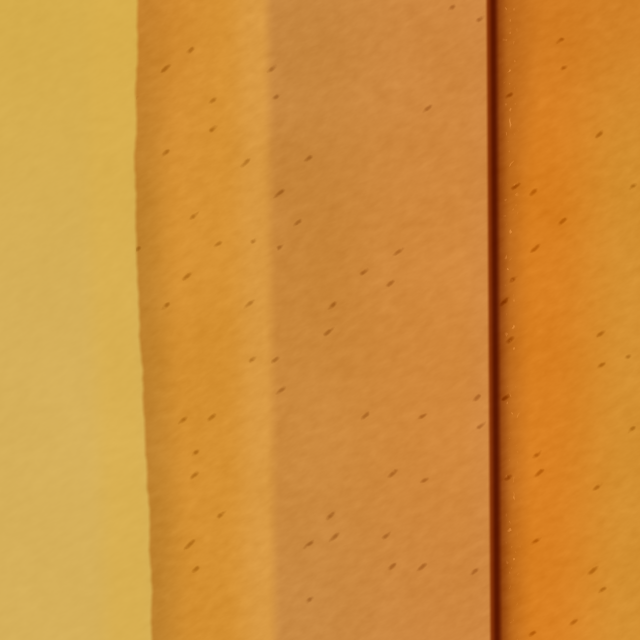
This texture is drawn by a three.js fragment shader. Its source:

```glsl
varying vec2 vUv;

vec2 gradientAt(vec2 cell) {
  vec2 h = vec2(dot(cell, vec2(127.1, 311.7)), dot(cell, vec2(269.5, 183.3)));
  return fract(sin(h) * 43758.5) * 2.0 - 1.0;
}

float gradientNoise(vec2 p) {
  vec2 i = floor(p), f = fract(p);
  vec2 u = f * f * f * (f * (f * 6.0 - 15.0) + 10.0);
  float low = mix(dot(gradientAt(i), f),
                  dot(gradientAt(i + vec2(1, 0)), f - vec2(1, 0)), u.x);
  float high = mix(dot(gradientAt(i + vec2(0, 1)), f - vec2(0, 1)),
                   dot(gradientAt(i + 1.0), f - 1.0), u.x);
  return mix(low, high, u.y);
}

float fbm(vec2 p) {
  float sum = 0.0, weight = 0.5;
  for (int i = 0; i < 4; i++) {
    sum += weight * gradientNoise(p);
    p = mat2(1.6, 1.2, -1.2, 1.6) * p + 7.3;
    weight *= 0.55;
  }
  return sum;
}

// Sparse slanted pits in the plaster, one candidate per cell
float pits(vec2 p) {
  vec2 cell = floor(p);
  vec2 rnd = gradientAt(cell + 31.0);
  vec2 d = fract(p) - 0.5 - rnd * 0.25;
  d = vec2(d.x * 0.8 + d.y * 0.6, d.y * 0.8 - d.x * 0.6);
  return step(0.55, gradientAt(cell + 9.0).x) * smoothstep(0.16, 0.02, length(d * vec2(0.7, 1.5)));
}

void main() {
  float x = vUv.x, y = vUv.y;
  float wobble = gradientNoise(vec2(3.0, y * 18.0)) * 0.004
               + gradientNoise(vec2(8.0, y * 60.0)) * 0.002;
  float leftEdge = 0.237 - 0.026 * smoothstep(0.0, 0.75, y) + 0.004 * smoothstep(0.7, 1.0, y) + wobble;
  float ridge = 0.412 - 0.012 * y;
  float seam = 0.768 - 0.006 * y;

  // Pale left panel
  vec3 pale = mix(vec3(0.84, 0.69, 0.35), vec3(0.84, 0.68, 0.30), smoothstep(0.45, 1.0, y));
  pale = mix(pale, vec3(0.86, 0.69, 0.30), 0.6 * smoothstep(0.06, 0.015, abs(x - leftEdge + 0.035)));

  // Orange strip, shaded beside the pale edge
  float inside = x - leftEdge;
  vec3 strip = mix(vec3(0.75, 0.51, 0.18), vec3(0.84, 0.57, 0.20), smoothstep(0.0, 0.07, inside));
  strip = mix(strip, vec3(0.80, 0.51, 0.18), 0.5 * smoothstep(0.6, 1.0, y) * smoothstep(0.16, 0.02, inside));
  strip = mix(strip, vec3(0.85, 0.60, 0.26), smoothstep(ridge - 0.06, ridge, x));

  // Tan middle panel
  vec3 tan1 = mix(vec3(0.79, 0.53, 0.23), vec3(0.82, 0.53, 0.23), smoothstep(0.43, 0.72, x));
  tan1 += vec3(-0.005, 0.005, 0.025) * (smoothstep(0.5, 1.0, y) + smoothstep(0.35, 0.0, y));
  tan1 = mix(tan1, vec3(0.82, 0.54, 0.27), 0.6 * smoothstep(seam - 0.05, seam - 0.005, x));

  // Right panel, with a glow beyond the shadow of the seam
  vec3 right = mix(vec3(0.85, 0.50, 0.13), vec3(0.83, 0.56, 0.19), smoothstep(0.85, 0.99, x));
  right = mix(right, vec3(0.81, 0.48, 0.14), 0.7 * smoothstep(0.72, 1.0, y));
  float away = x - seam;
  float reach = 0.055 + 0.025 * smoothstep(0.6, 1.0, y);
  vec3 shadow = mix(vec3(0.58, 0.27, 0.06), vec3(0.72, 0.40, 0.11), smoothstep(0.012, 0.035, away));
  right = mix(shadow, right, smoothstep(0.015, reach + 0.015, away));

  vec3 color = mix(pale, strip, smoothstep(-0.004, 0.004, inside));
  color = mix(color, tan1, smoothstep(ridge + 0.005, ridge + 0.03, x));
  color = mix(color, right, smoothstep(-0.002, 0.003, away));

  // Dark seam: crisp left side, softer right side
  float groove = smoothstep(-0.005, 0.002, away) * smoothstep(0.019, 0.009, away);
  vec3 grooveColor = mix(vec3(0.53, 0.20, 0.03), vec3(0.36, 0.09, 0.0), smoothstep(0.0, 0.008, away));
  color = mix(color, grooveColor, groove);

  // Mottling, slanted grain and pits
  float rough = mix(0.45, 1.0, smoothstep(-0.01, 0.01, inside)) * (1.0 - 0.7 * groove);
  vec2 slant = vec2(x * 0.85 + y * 0.5, y * 0.85 - x * 0.5);
  color += vec3(0.045, 0.05, 0.06) * fbm(vUv * 5.0 + 2.0) * rough;
  color += vec3(0.055, 0.06, 0.055) * fbm(slant * vec2(38.0, 75.0)) * rough;
  color -= vec3(0.12, 0.12, 0.09) * pits(vUv * 22.0 + 0.3 * fbm(vUv * 40.0)) * rough * step(0.0, inside);
  float flecks = smoothstep(0.25, 0.5, gradientNoise(vUv * vec2(170.0, 120.0)));
  color += 0.1 * flecks * smoothstep(0.02, 0.03, away) * smoothstep(0.05, 0.035, away);

  gl_FragColor = vec4(color, 1.0);
}
```
